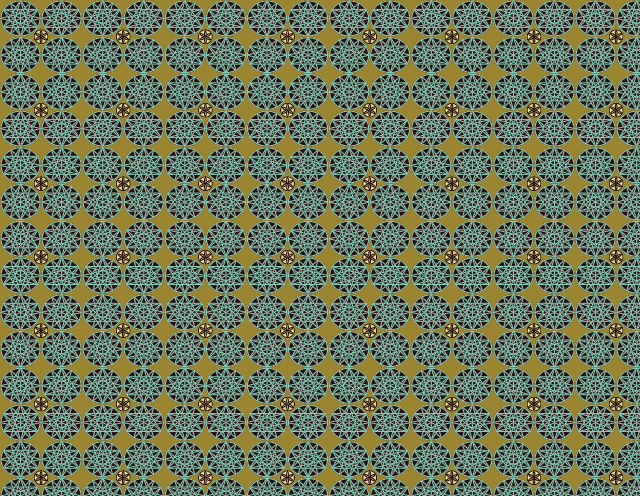
This pattern is drawn by a WebGL 2 fragment shader. Its source:

```glsl
#version 300 es
precision highp float;

uniform vec2 u_resolution;
out vec4 fragColor;

const float TAU = 6.2831853;
const float ROWS = 13.5;           // disc rows over the canvas height
const float CELL_ASPECT = 1.118;   // cell width over cell height

const vec3 MUSTARD = vec3(0.61, 0.52, 0.19);
const vec3 MAROON = vec3(0.165, 0.05, 0.06);
const vec3 MINT = vec3(0.53, 0.79, 0.71);
const vec3 CREAM = vec3(0.87, 0.89, 0.58);

// Coverage of a shape with signed distance d, for pixels of size px.
float fill(float d, float px) {
    return clamp(0.5 - d / px, 0.0, 1.0);
}

float stroke(float d, float width, float px) {
    return fill(abs(d) - 0.5 * width, px);
}

vec2 polar(float angle) {
    return vec2(cos(angle), sin(angle));
}

// Distance to the chords of the star polygon {n/k} with the given radius.
float starChords(vec2 p, int n, int k, float radius, float turn) {
    float halfStep = 0.5 * TAU / float(n);
    float inset = radius * cos(halfStep * float(k));
    float d = 1e3;
    for (int i = 0; i < n; i++) {
        vec2 normal = polar(halfStep * float(2 * i + k) + turn);
        d = min(d, abs(dot(p, normal) - inset));
    }
    return max(d, length(p) - radius);
}

// Distance to three diameters, cut to the given radius.
float spokes(vec2 p, float radius) {
    float d = 1e3;
    for (int i = 0; i < 3; i++) {
        d = min(d, abs(dot(p, polar(TAU * float(i) / 6.0))));
    }
    return max(d, length(p) - radius);
}

// Distance to the six arcs that form a compass-drawn flower.
float flowerArcs(vec2 p, float radius) {
    float d = 1e3;
    for (int i = 0; i < 6; i++) {
        vec2 centre = radius * polar(TAU * (float(i) + 0.5) / 6.0);
        d = min(d, abs(length(p - centre) - radius));
    }
    return max(d, length(p) - radius);
}

// Dark disc carrying a twelve-pointed star with a hexagram and a hub.
vec3 paintDisc(vec3 base, vec2 p, float radius, float width, float px) {
    float rim = length(p) - radius;
    float lines = stroke(starChords(p, 12, 5, radius, 0.0), width, px);
    lines = max(lines, stroke(starChords(p, 6, 2, radius, TAU / 12.0), width, px));
    lines = max(lines, stroke(spokes(p, 0.27 * radius), width, px));
    lines = max(lines, stroke(rim + 0.5 * width, width * 1.1, px));
    vec3 disc = mix(MAROON, MINT, lines);
    return mix(base, disc, fill(rim, px));
}

// Pale medallion with a dark rim and flower.
vec3 paintMedallion(vec3 base, vec2 p, float radius, float width, float px) {
    float rim = length(p) - radius;
    float ink = stroke(flowerArcs(p, radius - width), width, px);
    ink = max(ink, stroke(rim + 0.5 * width, width, px));
    return mix(base, mix(CREAM, MAROON, ink), fill(rim, px));
}

void main() {
    // Cell coordinates counted from the top left corner.
    vec2 fromTop = vec2(gl_FragCoord.x, u_resolution.y - gl_FragCoord.y);
    float px = ROWS / u_resolution.y;
    vec2 cell = fromTop * px / vec2(CELL_ASPECT, 1.0);

    // One slightly widened disc in every cell.
    vec2 discPoint = fract(cell) - 0.5;
    vec3 colour = paintDisc(MUSTARD, discPoint, 0.49, 0.028, px * 0.95);

    // One round medallion at the centre of each two by two block.
    vec2 blockPoint = (mod(cell, 2.0) - 1.0) * vec2(CELL_ASPECT, 1.0);
    colour = paintMedallion(colour, blockPoint, 0.205, 0.032, px);

    fragColor = vec4(colour, 1.0);
}
```
